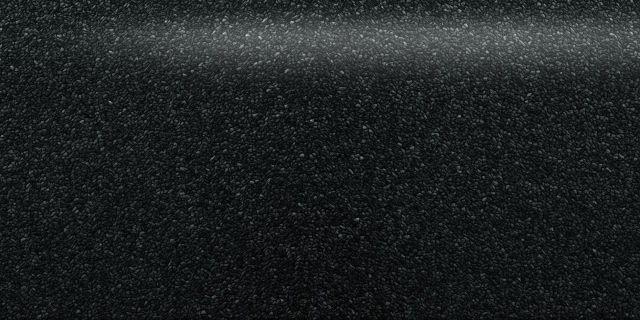
This texture is drawn by a Shadertoy shader. Its source:

```glsl
// Black pebbled leather under a soft strip of light near the top edge.
// Two layers of warped cellular noise give irregular lit grains that lean
// away from a seam; a tapered gaussian veil adds the strip of light.

#define GRAIN_DENSITY 82.0
#define FINE_RATIO 1.62
#define SEAM_X 0.482
#define GRAIN_SLANT 0.25
#define GRAIN_GAIN 0.25
#define SPARKLE_GAIN 0.22
#define STRIP_Y 0.885
#define STRIP_ABOVE 0.045
#define STRIP_BELOW 0.070
#define STRIP_GAIN 0.235
#define FLOOR_COLOR vec3(0.024, 0.036, 0.036)
#define GRAIN_TINT vec3(0.95, 1.03, 1.02)

vec2 hash2(vec2 p) {
    vec3 q = fract(vec3(p.xyx) * vec3(0.1031, 0.1030, 0.0973));
    q += dot(q, q.yzx + 33.33);
    return fract((q.xx + q.yz) * q.zy);
}

// Returns pebble brightness in x and sparkle in y.
vec2 pebble(vec2 p) {
    vec2 cell = floor(p), local = fract(p);
    vec2 nearestId = cell, toSeed = vec2(0.0);
    float first = 8.0, second = 8.0;
    for (int j = -1; j <= 1; j++) {
        for (int i = -1; i <= 1; i++) {
            vec2 offset = vec2(float(i), float(j));
            vec2 id = cell + offset;
            vec2 delta = offset + hash2(id) - local;
            float dist = length(delta);
            if (dist < first) {
                second = first;
                first = dist;
                toSeed = delta;
                nearestId = id;
            } else {
                second = min(second, dist);
            }
        }
    }
    vec2 face = hash2(nearestId + 71.0);
    float body = smoothstep(0.0, 0.5, second - first);
    // Each grain faces a slightly different way.
    vec2 facing = normalize(vec2(1.4 * face.y - 0.5, 1.0));
    float tilt = dot(-toSeed, facing);
    float lit = max(0.30 + 0.75 * face.x * face.x + 1.1 * tilt, 0.0);
    float glint = pow(face.x, 6.0) * smoothstep(-0.15, 0.35, tilt);
    return body * vec2(lit, glint);
}

// Grain coordinates fold at the seam; each side has its own grains.
vec2 grainSpace(vec2 uv, float aspect) {
    float side = step(SEAM_X, uv.x);
    vec2 p = vec2(abs(uv.x - SEAM_X) * aspect, uv.y);
    p.y += GRAIN_SLANT * p.x;
    p += 0.0035 * sin(p.yx * vec2(97.0, 83.0) + vec2(0.0, 1.7));
    p += 0.0020 * sin(p.yx * vec2(211.0, 187.0) + vec2(2.1, 0.4));
    return p * GRAIN_DENSITY * vec2(0.92, 1.12) + 20.0 + 217.0 * side;
}

vec2 grainLayers(vec2 p) {
    vec2 coarse = pebble(p);
    vec2 fine = pebble(p * FINE_RATIO + 43.7);
    return 0.62 * coarse + vec2(0.40, 0.60) * fine;
}

float lightStrip(vec2 uv) {
    float reach = smoothstep(0.01, 0.42, uv.x);
    float rise = uv.y - STRIP_Y;
    float spread = rise > 0.0 ? STRIP_ABOVE : STRIP_BELOW;
    spread *= mix(0.65, 1.0, reach);
    float fade = 1.0 - 0.20 * smoothstep(0.75, 1.0, uv.x);
    return reach * fade * exp(-0.5 * rise * rise / (spread * spread));
}

vec3 leather(vec2 uv, float aspect) {
    vec2 grain = grainLayers(grainSpace(uv, aspect));
    float fromSeam = (uv.x - SEAM_X) / 0.17;
    float middle = exp(-fromSeam * fromSeam);

    // Broad shading: darker base, brighter flecks around the seam.
    float level = mix(0.80, 1.06, smoothstep(0.0, 0.75, uv.y));
    level += 0.28 * smoothstep(0.72, 0.92, uv.y);
    vec3 base = FLOOR_COLOR * level * (1.0 - 0.4 * middle * (1.0 - uv.y));
    float light = grain.x * GRAIN_GAIN * (1.0 - 0.15 * middle);
    light += grain.y * SPARKLE_GAIN * (0.8 + 0.5 * middle);
    vec3 color = base + GRAIN_TINT * light * level;

    // The reflected strip is a neutral veil over the grain.
    color += vec3(1.0, 1.01, 1.0) * STRIP_GAIN * lightStrip(uv);
    return color * mix(0.65, 1.0, smoothstep(0.0, 0.012, uv.y));
}

void mainImage(out vec4 fragColor, in vec2 fragCoord) {
    float aspect = iResolution.x / iResolution.y;
    vec3 sum = vec3(0.0);
    // Four samples smooth the fine grain edges.
    for (int k = 0; k < 4; k++) {
        vec2 shift = vec2(float(k % 2), float(k / 2)) * 0.5 - 0.25;
        sum += leather((fragCoord + shift) / iResolution.xy, aspect);
    }
    fragColor = vec4(clamp(sum * 0.25, 0.0, 1.0), 1.0);
}
```
